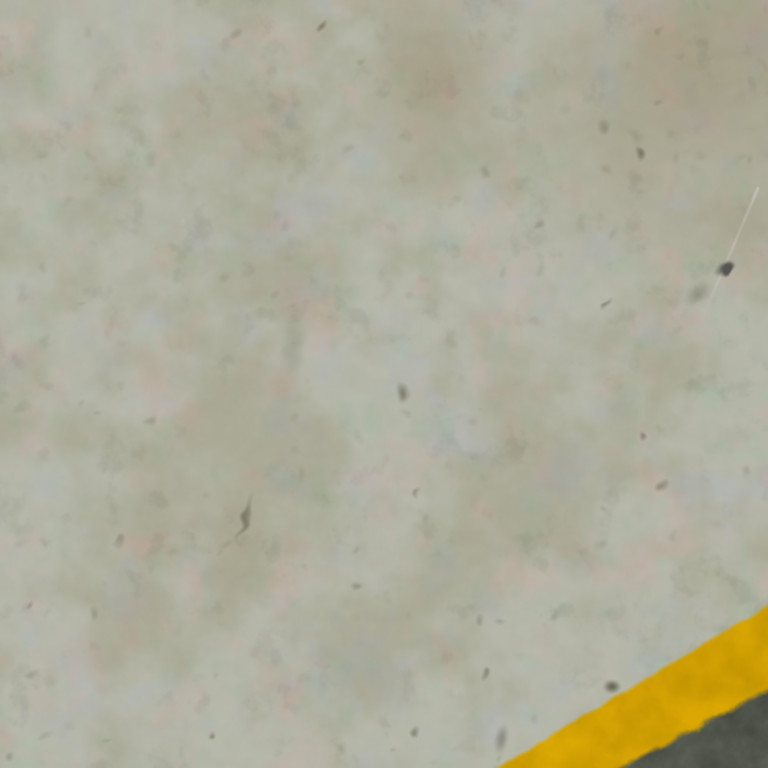
Reproduce this texture procedurally as a three.js fragment shader.

```glsl
varying vec2 vUv;

const vec3 COOL_CONCRETE = vec3(0.708, 0.714, 0.660);
const vec3 WARM_CONCRETE = vec3(0.668, 0.664, 0.588);
const vec3 TAN_STAIN = vec3(0.635, 0.610, 0.515);
const vec3 SPECK_BROWN = vec3(0.380, 0.370, 0.300);
const vec3 SPOT_DARK = vec3(0.270, 0.270, 0.270);
const vec3 SCRATCH_PALE = vec3(0.780, 0.780, 0.770);
const vec3 PAINT_YELLOW = vec3(0.815, 0.625, 0.010);
const vec3 ASPHALT = vec3(0.320, 0.335, 0.300);

float hash(vec2 p) {
  return fract(sin(dot(p, vec2(127.1, 311.7))) * 43758.5453);
}

float noise(vec2 p) {
  vec2 i = floor(p);
  vec2 f = fract(p);
  f = f * f * (3.0 - 2.0 * f);
  return mix(mix(hash(i), hash(i + vec2(1.0, 0.0)), f.x),
             mix(hash(i + vec2(0.0, 1.0)), hash(i + vec2(1.0)), f.x), f.y);
}

float fbm(vec2 p) {
  float sum = 0.0;
  float amp = 0.5;
  for (int i = 0; i < 4; i++) {
    sum += amp * noise(p);
    p = mat2(0.8, 0.6, -0.6, 0.8) * p * 2.03 + 17.3;
    amp *= 0.5;
  }
  return sum / 0.94;
}

// Soft ellipse turned by angle; 1 at its centre, 0 outside.
float blot(vec2 p, vec2 centre, vec2 radius, float angle) {
  float c = cos(angle);
  float s = sin(angle);
  vec2 d = mat2(c, -s, s, c) * (p - centre);
  return 1.0 - smoothstep(0.0, 1.0, length(d / radius));
}

// Randomly placed specks, at most one per grid cell.
float specks(vec2 p, float cells, float density, float size) {
  vec2 id = floor(p * cells);
  vec2 centre = 0.3 + 0.4 * vec2(hash(id + 3.1), hash(id + 7.7));
  vec2 radius = size * vec2(0.6 + 0.4 * hash(id + 5.3), 0.8 + 0.7 * hash(id + 9.2));
  float shape = blot(fract(p * cells), centre, radius, -1.2 * hash(id + 1.9));
  float strength = 0.12 + 0.45 * pow(hash(id + 13.4), 3.0);
  return shape * strength * step(hash(id), density);
}

float segmentDistance(vec2 p, vec2 a, vec2 b) {
  vec2 ab = b - a;
  return length(p - a - ab * clamp(dot(p - a, ab) / dot(ab, ab), 0.0, 1.0));
}

// Signed distance below a sloped line that meets the bottom at x = start.
float belowLine(vec2 p, float start, float slope) {
  return (slope * (p.x - start) - p.y) / sqrt(1.0 + slope * slope);
}

vec3 concrete(vec2 p) {
  float corner = smoothstep(0.45, 1.0, 0.5 * p.x + 0.5 * p.y);
  float tone = 0.6 * fbm(p * 6.0 + 2.0) + 0.4 * fbm(p * 21.0) - 0.08 * corner;
  vec3 col = mix(WARM_CONCRETE, COOL_CONCRETE, smoothstep(0.28, 0.60, tone));

  // Broad tan stains
  float stain = blot(p, vec2(0.98, 0.90), vec2(0.46, 0.30), 0.4);
  stain = max(stain, blot(p, vec2(0.57, 0.91), vec2(0.13, 0.20), -0.2));
  stain = max(stain, 0.9 * blot(p, vec2(0.31, 0.28), vec2(0.06, 0.09), -0.2));
  col = mix(col, TAN_STAIN, stain * (0.40 + 0.7 * fbm(p * 9.0 + 8.0)));

  // Faint pink, blue and green mottling, then fine grain
  col += vec3(0.030, -0.012, -0.004) * smoothstep(0.52, 0.85, fbm(p * 24.0 + 31.0));
  col += vec3(-0.010, -0.004, 0.028) * smoothstep(0.52, 0.85, fbm(p * 19.0 + 53.0));
  col += vec3(-0.024, 0.004, -0.008) * smoothstep(0.55, 0.85, fbm(p * 29.0 + 71.0));
  col -= 0.035 * smoothstep(0.60, 0.85, fbm(p * 34.0 + 90.0));
  return col + 0.028 * (fbm(p * 60.0) - 0.5);
}

vec3 addMarks(vec3 col, vec2 p) {
  vec2 q = p + 0.009 * (vec2(noise(p * 70.0), noise(p * 70.0 + 40.0)) - 0.5);
  float dirt = max(specks(q, 12.0, 0.26, 0.12), specks(q + 0.37, 22.0, 0.05, 0.20));
  float dirtyArea = blot(p, vec2(0.77, 0.81), vec2(0.22, 0.10), 0.0);
  dirt = max(dirt, dirtyArea * specks(q + 0.11, 24.0, 0.45, 0.28));
  dirt = max(dirt, 0.65 * blot(q, vec2(0.832, 0.800), vec2(0.009, 0.014), 0.2));
  dirt = max(dirt, 0.60 * blot(q, vec2(0.525, 0.490), vec2(0.011, 0.018), 0.2));
  dirt = max(dirt, 0.60 * blot(q, vec2(0.318, 0.325), vec2(0.007, 0.040), -0.25));
  dirt = max(dirt, 0.16 * blot(q, vec2(0.380, 0.540), vec2(0.022, 0.070), -0.2));
  dirt = max(dirt, 0.35 * blot(q, vec2(0.907, 0.617), vec2(0.026, 0.016), 0.5));
  col = mix(col, SPECK_BROWN, dirt);

  // Pale, unevenly worn scratch with a dark spot on it
  float scratch = segmentDistance(p, vec2(0.908, 0.570), vec2(0.987, 0.755));
  float wear = 0.75 * smoothstep(0.57, 0.65, p.y) * (0.4 + 0.6 * noise(p * 40.0));
  col = mix(col, SCRATCH_PALE, wear * (1.0 - smoothstep(0.0, 0.0035, scratch)));
  float spot = smoothstep(0.0, 0.7, blot(q, vec2(0.945, 0.652), vec2(0.017, 0.015), 0.0));
  return mix(col, SPOT_DARK, 0.85 * spot);
}

void main() {
  vec2 p = vUv;
  vec3 col = addMarks(concrete(p), p);

  // Painted stripe and the asphalt under it, with slightly worn edges
  float ragged = 0.006 * (fbm(p * 45.0) - 0.5);
  float stripe = belowLine(p, 0.648, 0.602) + ragged;
  float road = belowLine(p, 0.807, 0.520) + 2.0 * ragged;
  vec3 paint = PAINT_YELLOW * (0.90 + 0.20 * fbm(p * 28.0));
  vec3 tar = ASPHALT + 0.14 * (fbm(p * 40.0 + 6.0) - 0.5);
  col = mix(col, paint, smoothstep(-0.004, 0.004, stripe));
  col = mix(col, tar, smoothstep(-0.005, 0.005, road));

  // Dirt caught on the edge of the paint
  float grime = blot(p, vec2(0.797, 0.106), vec2(0.014, 0.011), 0.0);
  grime = max(grime, 0.5 * blot(p, vec2(0.653, 0.038), vec2(0.011, 0.024), -0.2));
  gl_FragColor = vec4(mix(col, SPECK_BROWN, 0.9 * grime), 1.0);
}
```
